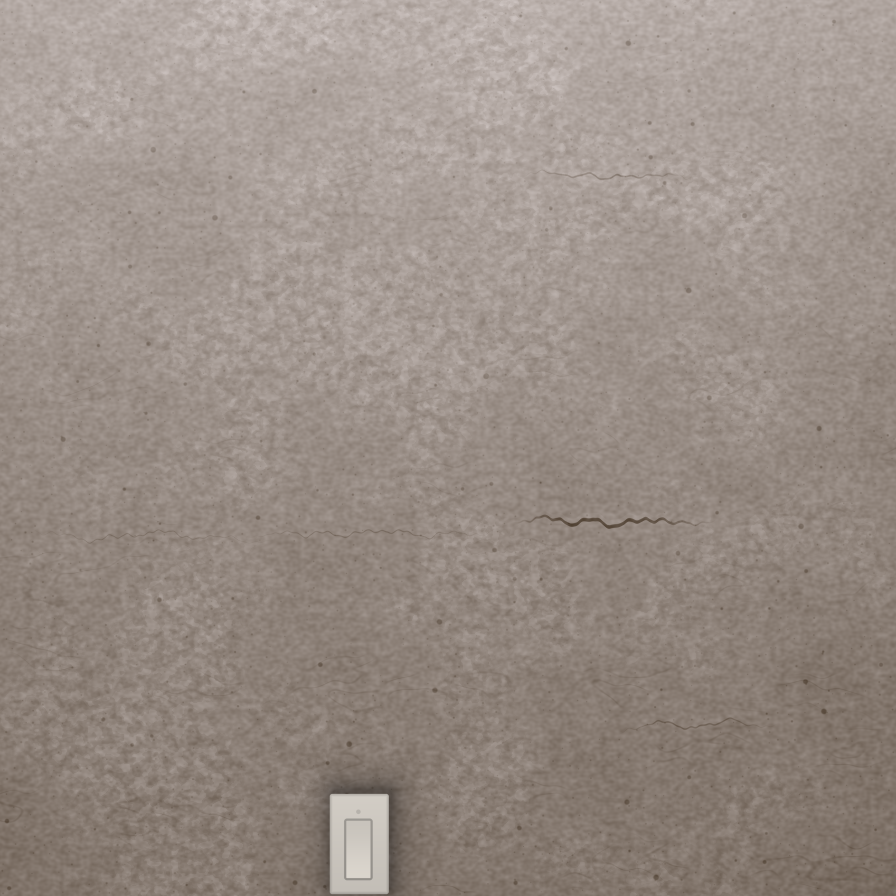
Give the GLSL for this texture, as a WebGL 2 fragment shader.

```glsl
#version 300 es
precision highp float;
// Weathered plaster wall with fine grain, hairline cracks and a rocker switch.
uniform vec2 u_resolution;
out vec4 fragColor;

const vec3 WALL_DARK = vec3(0.49, 0.44, 0.40);
const vec3 WALL_LIGHT = vec3(0.71, 0.67, 0.65);
const vec3 PLATE = vec3(0.80, 0.78, 0.75);
const vec2 PLATE_CENTER = vec2(0.401, 0.058);
const vec2 PLATE_HALF = vec2(0.033, 0.056);
const vec2 ROCKER_CENTER = vec2(0.400, 0.052);
const vec2 ROCKER_HALF = vec2(0.0145, 0.033);

vec2 hash2(vec2 p) {
  vec3 q = fract(p.xyx * vec3(0.1031, 0.1030, 0.0973));
  q += dot(q, q.yzx + 33.33);
  return fract((q.xx + q.yz) * q.zy);
}

float cornerSlope(vec2 cell, vec2 offset) {
  float angle = 6.2832 * hash2(cell).x;
  return dot(vec2(cos(angle), sin(angle)), offset);
}

float gradientNoise(vec2 p) {
  vec2 i = floor(p), f = fract(p);
  vec2 u = f * f * f * (f * (f * 6.0 - 15.0) + 10.0);
  vec2 e = vec2(1.0, 0.0);
  float low = mix(cornerSlope(i, f), cornerSlope(i + e, f - e), u.x);
  float high = mix(cornerSlope(i + e.yx, f - e.yx), cornerSlope(i + 1.0, f - 1.0), u.x);
  return mix(low, high, u.y);
}

float fbm(vec2 p, int octaves) {
  float sum = 0.0, amplitude = 1.0;
  for (int i = 0; i < octaves; i++) {
    sum += amplitude * gradientNoise(p);
    p = mat2(1.6, 1.2, -1.2, 1.6) * p + 17.3;
    amplitude *= 0.55;
  }
  return sum;
}

float roundBox(vec2 p, vec2 halfSize, float radius) {
  vec2 q = abs(p) - halfSize + radius;
  return length(max(q, 0.0)) + min(max(q.x, q.y), 0.0) - radius;
}

float fill(float d, float px) {
  return 1.0 - smoothstep(-0.7 * px, 0.7 * px, d);
}

// One dark pit per chosen grid cell
float specks(vec2 uv, float cells, float chance, float px) {
  vec2 cell = floor(uv * cells);
  vec2 pick = hash2(cell + 41.0);
  vec2 center = (cell + 0.2 + 0.6 * hash2(cell + 7.0)) / cells;
  float radius = mix(0.03, 0.10, pick.y * pick.y) / cells;
  return step(pick.x, chance) * (1.0 - smoothstep(radius - px, radius + px, length(uv - center)));
}

// Jagged, tapered line running to the right from start
float crack(vec2 uv, vec2 start, float len, float width, float px) {
  float s = (uv.x - start.x) / len;
  float taper = smoothstep(0.0, 0.35, s) * (1.0 - smoothstep(0.55, 1.0, s));
  float seed = start.y * 91.0;
  float path = start.y + 0.016 * gradientNoise(vec2(uv.x * 24.0, seed))
             + 0.006 * gradientNoise(vec2(uv.x * 95.0, seed + 5.3));
  float w = width * (0.3 + 0.7 * taper);
  return (1.0 - smoothstep(w - 0.5 * px, w + px, abs(uv.y - path))) * sqrt(taper);
}

// Wall brightness: 0 is the dark tone, 1 the light tone
float wallTone(vec2 uv, float px) {
  float side = uv.x - 0.42;
  float tone = 0.13 + 0.60 * uv.y + 0.34 * uv.y * uv.y - 0.55 * side * side;
  float cloud = fbm(uv * 4.5 + 3.7, 4);
  tone += 0.14 * cloud + 0.10 * fbm(uv * vec2(17.0, 23.0), 3);
  // Grain
  tone += 0.24 * gradientNoise(uv * vec2(170.0, 215.0)) + 0.22 * fbm(uv * vec2(75.0, 105.0), 2);
  // Flaked patches
  float patchy = smoothstep(-0.15, 0.45, cloud + 0.25 - 2.0 * side * side);
  float flake = fbm(uv * vec2(68.0, 78.0) + 31.0, 3);
  tone += patchy * (0.18 * smoothstep(0.05, 0.25, flake) - 0.15 * smoothstep(0.12, 0.42, -flake));
  // Short trowel hairlines
  vec2 bent = uv + 0.012 * vec2(gradientNoise(uv * 30.0), gradientNoise(uv * 34.0 + 9.0));
  float ridge = abs(gradientNoise(bent * vec2(15.0, 48.0)));
  float hairMask = smoothstep(0.05, 0.35, gradientNoise(uv * vec2(9.0, 15.0) + 60.0));
  tone -= 0.20 * (1.0 - smoothstep(0.0, 0.08, ridge)) * hairMask * (1.0 - 0.6 * uv.y);
  // Pits
  tone -= 0.38 * specks(uv, 95.0, 0.22, px) + 0.55 * specks(uv, 32.0, 0.12, px);
  return tone;
}

float crackDepth(vec2 uv, float px) {
  // Start x, start y, length, half width
  vec4 cracks[5] = vec4[5](
    vec4(0.57, 0.418, 0.23, 0.0017), vec4(0.58, 0.803, 0.20, 0.0007),
    vec4(0.69, 0.190, 0.18, 0.0006), vec4(0.03, 0.402, 0.28, 0.0003),
    vec4(0.27, 0.405, 0.30, 0.0004));
  float depth = 0.0;
  for (int i = 0; i < 5; i++) {
    vec4 c = cracks[i];
    float strength = 0.18 + 500.0 * c.w;
    depth += strength * crack(uv, c.xy, c.z, c.w, px);
    depth -= 60.0 * c.w * crack(uv - vec2(0.0, 0.004), c.xy, c.z, 0.003, px);
  }
  return depth;
}

vec3 addSwitch(vec3 color, vec2 uv, float px) {
  float plate = roundBox(uv - PLATE_CENTER, PLATE_HALF, 0.003);
  float shade = roundBox(uv - PLATE_CENTER - vec2(0.003, 0.005), PLATE_HALF, 0.006);
  color *= 1.0 - 0.36 * exp(-max(shade, 0.0) / 0.013);
  vec3 face = PLATE * (0.95 + 0.7 * uv.y) * (1.0 - 0.15 * smoothstep(-0.004, 0.0, plate));
  float screw = length(uv - vec2(0.400, 0.094)) - 0.0025;
  face *= 1.0 - 0.12 * fill(screw, px);
  float rocker = roundBox(uv - ROCKER_CENTER, ROCKER_HALF, 0.002);
  face *= 1.0 - 0.25 * fill(rocker - 0.0015, px);
  float tilt = smoothstep(0.02, 0.085, uv.y);
  face = mix(face, PLATE * mix(1.07, 0.98, tilt), fill(rocker + 0.001, px));
  return mix(color, face, fill(plate, px));
}

void main() {
  vec2 uv = gl_FragCoord.xy / u_resolution;
  float px = 1.0 / min(u_resolution.x, u_resolution.y);
  float tone = wallTone(uv, px) - crackDepth(uv, px);
  vec3 color = mix(WALL_DARK, WALL_LIGHT, max(tone, -1.3));
  fragColor = vec4(clamp(addSwitch(color, uv, px), 0.0, 1.0), 1.0);
}
```
